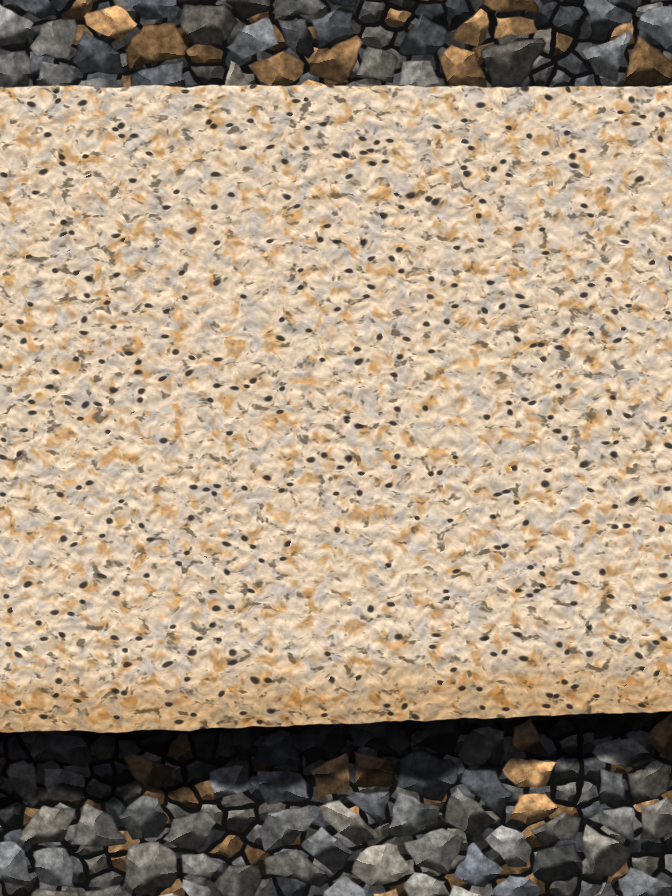
Write a WebGL 1 fragment shader that draws this texture.

```glsl
precision highp float;
uniform vec2 u_resolution;

vec2 hash2(vec2 p) {
  vec3 q = fract(p.xyx * vec3(0.1031, 0.1030, 0.0973));
  q += dot(q, q.yzx + 33.33);
  return fract((q.xx + q.yz) * q.zy);
}

float cornerSlope(vec2 cell, vec2 f, vec2 corner) {
  float angle = 6.2832 * hash2(cell + corner).x;
  return dot(vec2(cos(angle), sin(angle)), f - corner);
}

float gradientNoise(vec2 p) {
  vec2 i = floor(p), f = fract(p);
  vec2 u = f * f * f * (f * (f * 6.0 - 15.0) + 10.0);
  float low = mix(cornerSlope(i, f, vec2(0, 0)), cornerSlope(i, f, vec2(1, 0)), u.x);
  float high = mix(cornerSlope(i, f, vec2(0, 1)), cornerSlope(i, f, vec2(1, 1)), u.x);
  return mix(low, high, u.y);
}

float fbm(vec2 p) {
  float sum = 0.0, gain = 0.75;
  for (int i = 0; i < 3; i++) {
    sum += gain * gradientNoise(p);
    p = mat2(1.6, 1.2, -1.2, 1.6) * p + 7.3;
    gain *= 0.6;
  }
  return sum;
}

// Returns the nearest cell id, the offset from its centre and the border distance
vec2 nearestCell(vec2 p, out vec2 offset, out float border) {
  vec2 base = floor(p), id = base;
  float best = 9.0;
  for (int y = -1; y <= 1; y++) for (int x = -1; x <= 1; x++) {
    vec2 cell = base + vec2(x, y);
    vec2 d = p - cell - 0.1 - 0.8 * hash2(cell);
    if (dot(d, d) < best) { best = dot(d, d); offset = d; id = cell; }
  }
  border = 9.0;
  for (int y = -2; y <= 2; y++) for (int x = -2; x <= 2; x++) {
    vec2 cell = id + vec2(x, y);
    vec2 d = p - cell - 0.1 - 0.8 * hash2(cell);
    vec2 apart = offset - d;
    if (dot(apart, apart) > 0.0001)
      border = min(border, dot(0.5 * (offset + d), -apart) / length(apart));
  }
  border = abs(border);
  return id;
}

// Light on a faceted stone: the lowest of several tilted planes wins
float facetLight(vec2 offset, vec2 seed) {
  float lowest = 9.0, light = 0.0;
  for (int i = 0; i < 5; i++) {
    vec2 r = hash2(seed + float(i) * 13.7);
    float angle = 1.2566 * (float(i) + r.x);
    vec2 dir = vec2(cos(angle), sin(angle));
    float plane = 0.25 + 0.3 * r.y - dot(offset, dir);
    if (plane < lowest) { lowest = plane; light = dot(dir, vec2(-0.25, 0.97)); }
  }
  return mix(0.8 + 0.5 * light, 0.95, smoothstep(0.12, 0.3, lowest));
}

// Stone colour in rgb, coverage in a
vec4 stones(vec2 p, float scale, float share, float px) {
  vec2 q = p * scale * vec2(0.93, 1.08);
  q += 0.10 * vec2(gradientNoise(q * 2.3), gradientNoise(q * 2.3 + 19.0));
  vec2 offset;
  float border;
  vec2 id = nearestCell(q, offset, border);
  vec2 kind = hash2(id + 41.0), tone = hash2(id + 83.0);
  vec3 col = mix(vec3(0.32, 0.33, 0.35), vec3(0.47, 0.45, 0.41), tone.x);
  col = mix(col, vec3(0.58, 0.45, 0.31), step(0.84, tone.y));
  col *= facetLight(offset, id) * (0.72 + 0.55 * kind.y);
  col *= 1.0 + 0.5 * fbm(p * 95.0 + id);
  col *= 0.55 + 0.45 * smoothstep(0.02, 0.14, border);
  float gap = 0.02 + 0.06 * kind.y;
  float cover = smoothstep(gap, gap + 0.03 + scale * px, border) * step(kind.x, share);
  return vec4(col, cover);
}

vec3 gravel(vec2 p, float px) {
  vec4 small = stones(p + 3.1, 35.0, 1.0, px);
  vec4 large = stones(p + 1.7, 21.0, 0.78, px);
  vec3 col = mix(vec3(0.07, 0.065, 0.07), small.rgb * 0.8, small.a);
  return mix(col, large.rgb * 1.08, large.a);
}

vec3 granite(vec2 p) {
  vec2 q = p + 0.006 * vec2(gradientNoise(p * 45.0), gradientNoise(p * 45.0 + 9.0));
  float broad = gradientNoise(p * 7.0);
  vec3 col = mix(vec3(0.91, 0.82, 0.71), vec3(0.82, 0.64, 0.43), smoothstep(0.0, 0.42, fbm(q * 48.0)));
  col = mix(col, vec3(0.78, 0.74, 0.70), 0.8 * smoothstep(0.02, 0.35, fbm(q * 37.0 + 17.0)));
  // Rough relief lit from above
  vec2 grain = vec2(62.0, 82.0);
  float relief = fbm(q * grain) - fbm((q + vec2(-0.001, 0.005)) * grain);
  col *= 0.98 + 0.28 * relief;
  // Brown-grey mica clusters
  float mica = fbm(q * vec2(60.0, 85.0) + 31.0) + 0.16 * broad;
  col = mix(col, vec3(0.38, 0.34, 0.28), 0.8 * smoothstep(0.14, 0.5, mica));
  // Scattered black flecks
  vec2 offset;
  float border;
  vec2 id = nearestCell(q * 68.0, offset, border);
  vec2 pick = hash2(id + 57.0);
  float fleck = 1.0 - smoothstep(0.12, 0.32, length(offset * vec2(0.8, 1.2)));
  return mix(col, vec3(0.15, 0.14, 0.14), 0.85 * fleck * step(0.84 - 0.15 * broad, pick.x));
}

void main() {
  float px = 1.0 / u_resolution.y;
  vec2 p = gl_FragCoord.xy * px;
  float chip = 0.004 * fbm(vec2(p.x * 24.0, 2.5));
  float top = 0.904 + chip;
  float bottom = 0.184 + 0.022 * smoothstep(0.1, 0.8, p.x) + chip;
  // Gravel with the slab's cast shadow
  float shadowEdge = mix(0.105, 0.152, p.x / 0.75) + 0.024 * gradientNoise(p * 24.0);
  float shadow = smoothstep(-0.006, 0.008, p.y - shadowEdge) * step(p.y, 0.5);
  vec3 col = gravel(p, px) * mix(vec3(1.0), vec3(0.27, 0.27, 0.30), shadow);
  col *= 1.0 - 0.6 * shadow * smoothstep(0.035, 0.0, bottom - p.y);
  // Slab with a browner lower bevel
  float bevel = smoothstep(0.085, 0.015, p.y - bottom + 0.02 * gradientNoise(p * 14.0));
  vec3 slab = granite(p) * mix(vec3(1.0), vec3(0.88, 0.81, 0.70), bevel);
  slab *= 1.0 + 0.10 * smoothstep(0.008, 0.0, top - p.y);
  float inside = smoothstep(-px, px, p.y - bottom) * smoothstep(-px, px, top - p.y);
  gl_FragColor = vec4(mix(col, slab, inside), 1.0);
}
```
